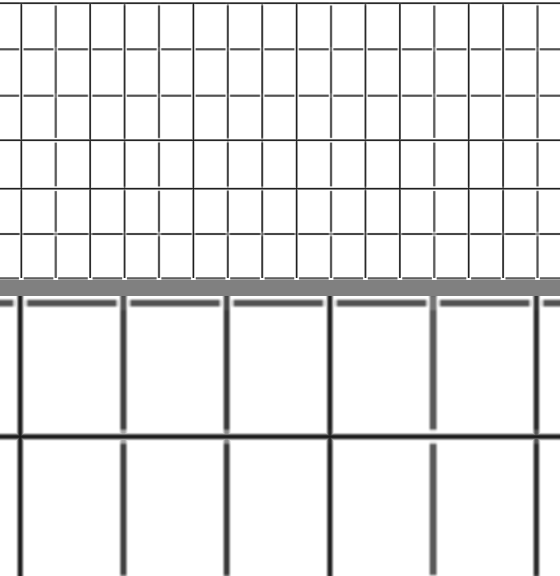
Top, the full canvas; bottom, a detail of the centre.
Give the GLSL for this pattern, as a Shadertoy shader.

```glsl
// Ruled grid of sixteen columns and six rows of cells, grey ink on white paper.
// The nearest column and row are found by rounding; each line has its own
// width and greyness, and pale lines break off just short of a crossing.

const float TAU = 6.2831853;

// Lengths are fractions of the canvas height
const float COLUMN_START = 0.0762;
const float COLUMN_PITCH = 0.1229;
const float ROW_START = 0.0034;
const float ROW_PITCH = 0.1638;
const float LAST_ROW = 6.0;
const float GAP = 0.0085;

const vec3 PAPER = vec3(1.0);
const vec3 DARK_INK = vec3(0.11);
const vec3 PALE_INK = vec3(0.37);

float hash(float n) {
    return fract(sin(n * 127.1) * 43758.5453);
}

// Slightly uneven height of a row
float rowHeight(float row) {
    return ROW_START + ROW_PITCH * row
        + 0.0034 * cos(TAU * row / 3.0)
        - 0.0026 * sin(TAU * row / 6.0)
        - 0.0010 * cos(TAU * row / 2.0);
}

// 0 for a crisp dark line, 1 for a wide pale one; beats along the grid
float paleness(float index, float phase, float period) {
    float beat = 0.5 + 0.5 * cos(TAU * (index - phase) / period);
    float jitter = 0.16 * (hash(index + 7.0 * period) - 0.5);
    return clamp(beat * beat + jitter, 0.0, 1.0);
}

// Coverage of a soft-edged line at a distance from its axis
float lineMask(float dist, float pale, float soft) {
    float halfWidth = mix(0.0030, 0.0042, pale);
    return 1.0 - smoothstep(halfWidth - soft, halfWidth + soft, dist);
}

// What remains of a line near the axis of one that crosses it
float crossingBreak(float dist, float strength, float soft) {
    return 1.0 - strength * (1.0 - smoothstep(GAP - soft, GAP + soft, dist));
}

// Lay a line over a colour
vec3 inkOver(vec3 base, float mask, float pale) {
    return min(base, mix(PAPER, mix(DARK_INK, PALE_INK, pale), mask));
}

void mainImage(out vec4 fragColor, in vec2 fragCoord) {
    vec2 p = fragCoord / iResolution.y;
    float soft = max(0.0026, 0.5 / iResolution.y);

    // Nearest line in each direction
    float column = round((p.x - COLUMN_START) / COLUMN_PITCH);
    float row = clamp(round((p.y - ROW_START) / ROW_PITCH), 0.0, LAST_ROW);
    float columnDist = abs(p.x - COLUMN_START - COLUMN_PITCH * column);
    float rowDist = abs(p.y - rowHeight(row));

    float columnPale = paleness(column, 1.0, 2.75);
    float rowPale = paleness(row, 0.0, 4.5);

    // Pale rows break at every column, pale columns only at dark rows
    float columnMask = lineMask(columnDist, columnPale, soft)
        * crossingBreak(rowDist, columnPale * (1.0 - rowPale), soft);
    float rowMask = lineMask(rowDist, rowPale, soft)
        * crossingBreak(columnDist, rowPale, soft);

    // Columns end at the outer rows
    columnMask *= step(rowHeight(0.0), p.y) * step(p.y, rowHeight(LAST_ROW));

    vec3 color = inkOver(PAPER, columnMask, columnPale);
    color = inkOver(color, rowMask, rowPale);
    fragColor = vec4(color, 1.0);
}
```
